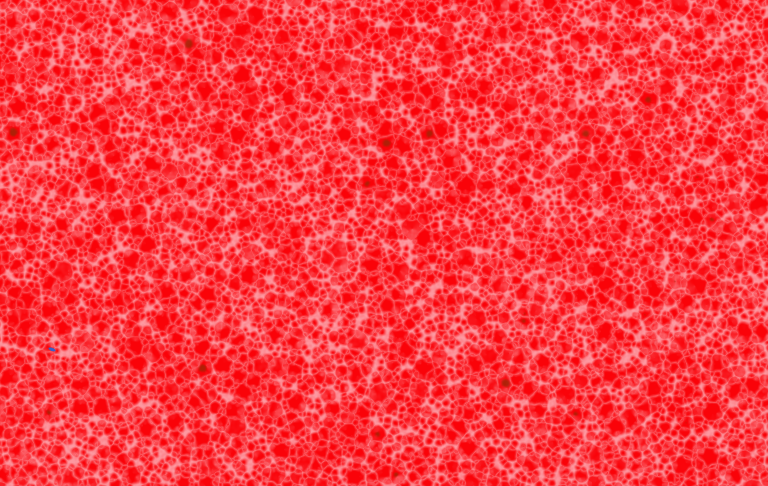
Write a Shadertoy shader that draws this texture.

```glsl
// Red open-cell foam: pores of mixed size separated by pale pink walls.

const vec3 DEEP_RED  = vec3(0.98, 0.01, 0.035);
const vec3 PALE_PINK = vec3(0.99, 0.57, 0.60);
const vec3 OLIVE     = vec3(0.50, 0.20, 0.02);
const vec3 FLECK_BLUE = vec3(0.22, 0.38, 0.78);

// Lengths are fractions of the canvas height.
const float LARGE_CELL  = 0.042;
const float MEDIUM_CELL = 0.026;
const float SMALL_CELL  = 0.015;
const vec2 LARGE_RADII  = vec2(0.012, 0.021);
const vec2 MEDIUM_RADII = vec2(0.0065, 0.0125);
const vec2 SMALL_RADII  = vec2(0.0032, 0.0058);
const float LARGE_SHARE  = 0.55;
const float MEDIUM_SHARE = 0.82;
const float SMALL_SHARE  = 1.0;
const float WALL_HALF = 0.0016;   // half thickness of walls between pores
const float RIM_INNER = 0.0034;   // depth at which a pore is fully red
const float RIM_OUTER = 0.0056;   // distance at which foam is fully pale
const float WARP = 0.0028;        // irregularity of pore outlines
const float DENSITY_DRIFT = 0.0011;
const float GRAIN = 0.16;
const float OLIVE_SHARE = 0.05;
const vec2 FLECK_POS = vec2(0.107, 0.281);

vec3 hash3(vec2 p) {
    vec3 q = fract(vec3(p.xyx) * vec3(0.1031, 0.1030, 0.0973));
    q += dot(q, q.yxz + 33.33);
    return fract((q.xxy + q.yzz) * q.zyx);
}

float gradientNoise(vec2 p) {
    vec2 i = floor(p), f = fract(p);
    vec2 u = f * f * f * (f * (f * 6.0 - 15.0) + 10.0);
    vec4 corner;
    for (int k = 0; k < 4; k++) {
        vec2 o = vec2(k & 1, k >> 1);
        float angle = 6.2832 * hash3(i + o + 211.0).x;
        corner[k] = dot(vec2(cos(angle), sin(angle)), f - o);
    }
    return mix(mix(corner.x, corner.y, u.x), mix(corner.z, corner.w, u.x), u.y);
}

// Keeps the two nearest pore surfaces (x, y) and the id of the nearest (z).
void addPores(vec2 p, float cell, vec2 radii, float share, float seed, inout vec3 nearest) {
    vec2 base = floor(p / cell);
    for (int y = -1; y <= 1; y++)
    for (int x = -1; x <= 1; x++) {
        vec2 id = base + vec2(x, y);
        vec3 rnd = hash3(id + seed);
        vec3 kind = hash3(id + seed + 57.0);
        if (kind.x > share) continue;
        float d = length(p - (id + rnd.xy) * cell) - mix(radii.x, radii.y, rnd.z);
        if (d < nearest.x) nearest = vec3(d, nearest.x, kind.y);
        else nearest.y = min(nearest.y, d);
    }
}

// Dark stain deep inside a few of the large pores.
float stain(float depth, float id) {
    return step(1.0 - OLIVE_SHARE, id) * smoothstep(0.008, 0.016, depth);
}

void mainImage(out vec4 fragColor, in vec2 fragCoord) {
    vec2 p = fragCoord / iResolution.y;
    float pixel = 1.0 / iResolution.y;

    // Pore outlines
    vec2 wobble = vec2(gradientNoise(p * 75.0), gradientNoise(p * 75.0 + 40.0));
    vec2 q = p + WARP * wobble + 1.0;
    vec3 nearest = vec3(1.0, 1.0, 0.0);
    addPores(q, LARGE_CELL, LARGE_RADII, LARGE_SHARE, 11.0, nearest);
    addPores(q, MEDIUM_CELL, MEDIUM_RADII, MEDIUM_SHARE, 137.0, nearest);
    addPores(q, SMALL_CELL, SMALL_RADII, SMALL_SHARE, 389.0, nearest);

    // Depth below the pore rim or the wall shared with a neighbour
    float wallDepth = 0.5 * (nearest.y - nearest.x) - WALL_HALF;
    float depth = min(wallDepth, -nearest.x);
    depth += DENSITY_DRIFT * (gradientNoise(p * 4.0 + 9.0) + gradientNoise(p * 11.0));

    // Paleness of the foam, with films across some pores and fine grain
    float soft = 0.3 * pixel;
    float pale = 1.0 - smoothstep(-RIM_OUTER - soft, RIM_INNER + soft, depth);
    float film = smoothstep(0.72, 0.95, fract(nearest.z * 7.31));
    pale += 0.14 * film * (1.0 - pale) * (0.6 + gradientNoise(p * 90.0));
    pale += GRAIN * gradientNoise(p * 130.0) * smoothstep(0.05, 0.4, pale);
    vec3 color = mix(DEEP_RED, PALE_PINK, clamp(pale, 0.0, 1.05));

    // Stains and one tiny blue fibre
    color = mix(color, OLIVE, 0.6 * stain(-nearest.x, nearest.z));
    vec2 fleck = (p - FLECK_POS) * vec2(1.0, 2.0) + vec2(0.0, 0.6 * (p.x - FLECK_POS.x));
    color = mix(color, FLECK_BLUE, 1.0 - smoothstep(-pixel, pixel, length(fleck) - 0.007));

    fragColor = vec4(color, 1.0);
}
```
